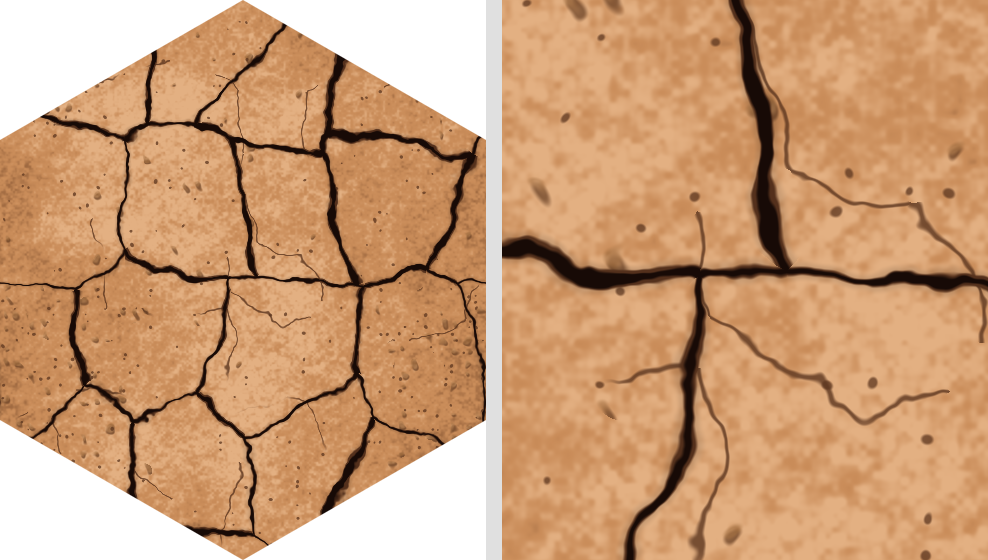
Left, the full canvas; right, a detail of the centre.
This texture is drawn by a WebGL 1 fragment shader. Its source:

```glsl
precision highp float;
// Hexagon of dry, cracked clay soil on white, tiling in both directions.
uniform vec2 u_resolution;

float hash(vec2 p) {
  return fract(sin(dot(p, vec2(127.1, 311.7))) * 43758.5453);
}

// Wraps a lattice cell into n cells per tile.
vec2 wrap(vec2 cell, vec2 n) {
  return floor(mod(cell + 0.5, n));
}

float noise(vec2 uv, vec2 n) {
  vec2 c = floor(uv * n), f = fract(uv * n);
  f = f * f * (3.0 - 2.0 * f);
  float a = hash(wrap(c, n)), b = hash(wrap(c + vec2(1.0, 0.0), n));
  float d = hash(wrap(c + vec2(0.0, 1.0), n)), e = hash(wrap(c + 1.0, n));
  return mix(mix(a, b, f.x), mix(d, e, f.x), f.y);
}

float fbm(vec2 uv, vec2 n) {
  float sum = 0.0, amp = 0.5;
  for (int i = 0; i < 5; i++) {
    sum += amp * noise(uv, n);
    n *= 2.0;
    amp *= 0.5;
  }
  return sum;
}

vec2 site(vec2 cell, vec2 n) {
  vec2 id = wrap(cell, n);
  return cell + 0.14 + 0.72 * vec2(hash(id + 17.3), hash(id + 41.9));
}

// Distance to the nearest plate border, and a random value for that border.
vec2 plates(vec2 uv, vec2 n) {
  vec2 size = vec2(1.0, u_resolution.y / u_resolution.x) / n;
  vec2 p = uv * n, base = floor(p), nearCell = base, toNear = vec2(9.0);
  for (int y = -1; y <= 1; y++) for (int x = -1; x <= 1; x++) {
    vec2 cell = base + vec2(x, y);
    vec2 r = (site(cell, n) - p) * size;
    if (dot(r, r) < dot(toNear, toNear)) { toNear = r; nearCell = cell; }
  }
  vec2 border = vec2(9.0, 0.0);
  float nearRnd = hash(wrap(nearCell, n) + 5.7);
  for (int y = -2; y <= 2; y++) for (int x = -2; x <= 2; x++) {
    vec2 cell = nearCell + vec2(x, y);
    vec2 r = (site(cell, n) - p) * size, gap = r - toNear;
    if (dot(gap, gap) > 1e-6) {
      float d = dot(0.5 * (r + toNear), normalize(gap));
      if (d < border.x) border = vec2(d, fract(nearRnd + hash(wrap(cell, n) + 5.7)));
    }
  }
  return border;
}

// Scattered round grains, one at most per cell.
float grains(vec2 uv, vec2 n, float density) {
  vec2 c = floor(uv * n), id = wrap(c, n);
  vec2 centre = 0.35 + 0.3 * vec2(hash(id + 3.1), hash(id + 8.6));
  float radius = mix(0.12, 0.3, hash(id + 23.4));
  float d = length(fract(uv * n) - centre);
  return step(hash(id + 61.2), density) * (1.0 - smoothstep(radius - 0.1, radius + 0.08, d));
}

void main() {
  vec2 uv = gl_FragCoord.xy / u_resolution;

  // Soil: broad patches, lit bumps and fine grit
  float patches = fbm(uv, vec2(4.0, 5.0));
  float bumps = fbm(uv, vec2(16.0, 18.0));
  float slope = bumps - fbm(uv + vec2(-0.004, 0.005), vec2(16.0, 18.0));
  float grit = 0.5 * (noise(uv, vec2(110.0, 128.0)) + noise(uv, vec2(210.0, 242.0)));
  float tone = 0.57 + 1.2 * (patches - 0.48) + 0.5 * (grit - 0.5) + 1.3 * slope;
  vec3 col = mix(vec3(0.62, 0.41, 0.25), vec3(0.79, 0.55, 0.35), smoothstep(0.0, 0.45, tone));
  col = mix(col, vec3(0.89, 0.69, 0.51), smoothstep(0.42, 0.85, tone));

  // Clustered clods with shadows, and small dark pits
  float cluster = smoothstep(0.45, 0.75, fbm(uv + 0.37, vec2(4.0, 5.0)));
  vec2 warp = 0.012 * (vec2(noise(uv, vec2(60.0, 70.0)), noise(uv + 0.43, vec2(60.0, 70.0))) - 0.5);
  vec2 clodGrid = vec2(38.0, 44.0);
  float density = 0.03 + 0.4 * cluster;
  float shadow = grains(uv + warp + vec2(-0.002, 0.004), clodGrid, density);
  float clod = grains(uv + warp, clodGrid, density);
  col = mix(col, vec3(0.42, 0.26, 0.15), 0.75 * shadow);
  col = mix(col, vec3(0.68, 0.48, 0.30) + 0.2 * (grit - 0.5), 0.7 * clod);
  float pits = grains(uv + 0.4 * warp, vec2(76.0, 88.0), 0.04 + 0.12 * cluster);
  col = mix(col, vec3(0.36, 0.21, 0.12), 0.75 * pits);

  // Hairline cracks on some borders of a finer net
  vec2 bend = vec2(fbm(uv, vec2(9.0, 10.0)), fbm(uv + 0.53, vec2(9.0, 10.0))) - 0.48;
  vec2 hair = plates(uv + 0.09 * bend, vec2(6.0, 7.0));
  float hairline = 1.0 - smoothstep(0.0004, 0.0028, hair.x);
  hairline *= step(0.72, hair.y) * smoothstep(0.3, 0.5, noise(uv, vec2(11.0, 13.0)));
  col = mix(col, vec3(0.36, 0.21, 0.12), 0.8 * hairline);

  // Deep cracks: brown crumbling walls around a black core
  vec2 crack = plates(uv + 0.075 * bend, vec2(4.0));
  float width = mix(0.0022, 0.0075, crack.y) * (0.65 + 0.7 * noise(uv, vec2(24.0, 28.0)));
  float wall = 1.0 - smoothstep(width - 0.001, width + 0.0018, crack.x);
  float coreWidth = width * (0.35 + 0.6 * noise(uv + 0.21, vec2(40.0, 46.0)));
  float core = 1.0 - smoothstep(coreWidth - 0.001, coreWidth + 0.0015, crack.x);
  col *= 1.0 - 0.12 * (1.0 - smoothstep(width, width + 0.008, crack.x));
  col = mix(col, vec3(0.33, 0.19, 0.11), wall);
  col = mix(col, vec3(0.09, 0.04, 0.025), core);

  // Hexagon cut-out on white
  float inside = 0.5 - 0.5 * abs(uv.x - 0.5) - abs(uv.y - 0.5);
  gl_FragColor = vec4(mix(vec3(1.0), col, smoothstep(-0.0015, 0.0015, inside)), 1.0);
}
```
